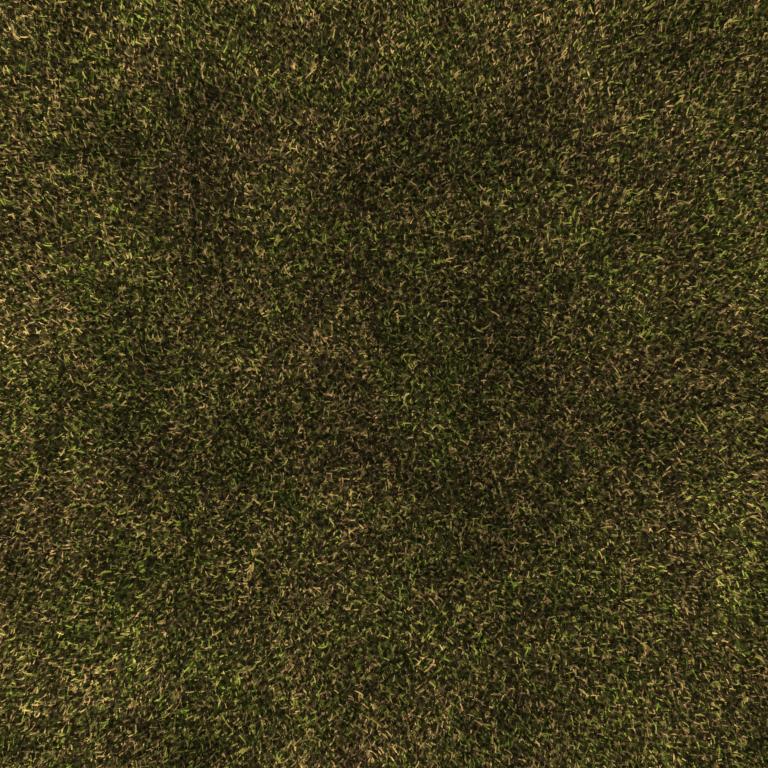
This texture is drawn by a Shadertoy shader. Its source:

```glsl
vec3 hash3(vec3 p) {
    p = fract(p * vec3(0.1031, 0.1030, 0.0973));
    p += dot(p, p.yxz + 33.33);
    return fract((p.xxy + p.yxx) * p.zyx);
}

// Layered, warped sines: uneven clumps from broad to small
float clumps(vec2 p) {
    float sum = 0.0, amp = 0.38;
    for (int i = 0; i < 7; i++) {
        p = mat2(0.8, 0.6, -0.6, 0.8) * p * 1.7 + 1.3;
        p += 0.6 * sin(p.yx * 1.3);
        sum += amp * sin(p.x) * sin(p.y);
        amp *= 0.92;
    }
    return sum;
}

// Cellular noise: distance to the nearest scattered point
float cellular(vec2 p) {
    float nearest = 1.0;
    for (int y = -1; y <= 1; y++)
    for (int x = -1; x <= 1; x++) {
        vec2 cell = floor(p) + vec2(x, y);
        nearest = min(nearest, length(cell + hash3(vec3(cell, 71.0)).xy - p));
    }
    return nearest;
}

// One layer of scattered blades, one per cell, laid over the colour below
vec3 addBlades(vec3 below, vec2 uv, float cells, float layer, float dryness) {
    vec2 p = uv * cells, home = floor(p);
    float soft = max(0.0011, 0.55 / iResolution.y) * cells;
    vec3 color = below;
    for (int y = -1; y <= 1; y++)
    for (int x = -1; x <= 1; x++) {
        vec2 cell = home + vec2(x, y);
        vec3 place = hash3(vec3(cell, layer * 17.0 + 3.0));
        vec3 look = hash3(vec3(cell + 57.0, layer * 11.0 + 29.0));
        vec2 root = cell + place.xy;

        // Blades fan outwards near the border and lie at random in the middle
        vec2 fromCentre = root / cells - 0.5;
        float outer = smoothstep(0.1, 0.6, length(fromCentre));
        float angle = atan(fromCentre.y, fromCentre.x)
                    + (place.z - 0.5) * mix(3.14, 1.9, outer);
        vec2 along = vec2(cos(angle), sin(angle));
        vec2 d = p - root;
        vec2 q = vec2(dot(d, along), dot(d, vec2(-along.y, along.x)));
        q.y += (look.x - 0.5) * 0.35 * q.x * q.x;

        // Mostly short grains with some long stalks
        float halfLength = mix(0.08, mix(0.7, 0.9, outer), look.x * look.x);
        float dist = length(vec2(max(abs(q.x) - halfLength, 0.0), q.y));
        float halfWidth = 0.001 * cells;
        float cover = 1.0 - smoothstep(halfWidth - soft, halfWidth + soft, dist);

        // Green or straw; the brightest stalks are mostly pale straw
        float bright = look.z * look.z;
        float straw = smoothstep(0.4, 0.65, look.y + dryness + 0.3 * bright - 0.06);
        vec3 tint = mix(vec3(0.245, 0.265, 0.096), vec3(0.312, 0.252, 0.15), straw);
        float light = (0.38 + 1.65 * bright) * mix(0.82, 1.08, layer / 8.0);
        color = mix(color, tint * light, 0.94 * cover);
    }
    return color;
}

void mainImage(out vec4 fragColor, in vec2 fragCoord) {
    vec2 uv = fragCoord / iResolution.y;
    float dryness = 0.3 * clumps(uv * 6.0 + 7.0);

    // Dark soil under the grass
    vec3 color = vec3(0.16, 0.14, 0.065);
    for (int i = 0; i < 9; i++) {
        float layer = float(i);
        float cells = 80.0 + 75.0 * fract(layer * 0.618);
        color = addBlades(color, uv + layer * 0.0037, cells, layer, dryness);
    }

    // Small dark pockets between the stems
    color *= mix(0.62, 1.14, smoothstep(0.1, 0.6, cellular(uv * 125.0)));

    // Clumped shade, deepest around the middle
    float shade = 1.04 + 0.26 * clumps(uv * 6.5 + 2.0);
    shade *= mix(0.87, 1.1, smoothstep(0.08, 0.62, length(uv - vec2(0.56, 0.54))));
    fragColor = vec4(color * max(shade, 0.4), 1.0);
}
```
